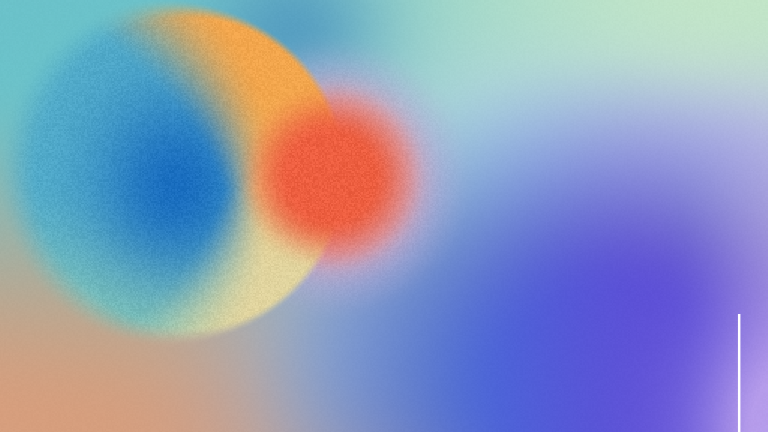
A Shadertoy shader for this background:

```glsl
// A soft gradient field with a two-tone disc, a blurred red ball and a thin white rule.
// Colours are layered with Gaussian glows and smoothstep masks, in units of canvas height;
// hashed grain roughens the disc and the ball.

// Elliptical Gaussian: 1 at the centre, fading over the given radii.
float glow(vec2 p, vec2 centre, vec2 radii) {
    vec2 d = (p - centre) / radii;
    return exp(-dot(d, d));
}

float hash(vec2 cell) {
    vec3 q = fract(vec3(cell.xyx) * 0.1031);
    q += dot(q, q.yzx + 33.33);
    return fract((q.x + q.y) * q.z);
}

vec3 background(vec2 p) {
    // Teal to pale green, with peach rising from the lower left
    vec3 col = mix(vec3(0.42, 0.76, 0.79), vec3(0.76, 0.90, 0.78), smoothstep(0.2, 1.65, p.x));
    col = mix(col, vec3(0.84, 0.62, 0.49), smoothstep(0.85, 0.02, p.y + 0.1 * p.x));

    // Blue shade at the top, pale and lavender hazes in the middle
    col = mix(col, vec3(0.31, 0.60, 0.75), 0.9 * glow(p, vec2(0.68, 0.92), vec2(0.20, 0.18)));
    col = mix(col, vec3(0.68, 0.83, 0.89), 0.8 * glow(p, vec2(1.20, 0.66), vec2(0.36, 0.22)));
    col = mix(col, vec3(0.57, 0.68, 0.82), 0.85 * glow(p, vec2(0.80, 0.20), vec2(0.28, 0.40)));
    col = mix(col, vec3(0.73, 0.75, 0.92), 0.7 * glow(p, vec2(1.65, 0.67), vec2(0.38, 0.17)));

    // Large royal blue to violet pool, brightening at the right edge
    vec3 pool = mix(vec3(0.27, 0.43, 0.85), vec3(0.36, 0.31, 0.84), smoothstep(0.9, 1.55, p.x));
    float reach = length((p - vec2(1.42, 0.10)) / vec2(0.78, 0.72));
    col = mix(col, pool, smoothstep(1.12, 0.3, reach));
    float lavender = 0.45 * smoothstep(1.55, 1.85, p.x) * smoothstep(0.95, 0.5, p.y)
                   + 0.8 * glow(p, vec2(1.82, 0.0), vec2(0.22, 0.25));
    return mix(col, vec3(0.71, 0.61, 0.92), min(lavender, 1.0));
}

vec3 discColour(vec2 p) {
    // Cool side: teal to green with a deep blue core
    vec3 cool = mix(vec3(0.52, 0.78, 0.72), vec3(0.33, 0.68, 0.79), smoothstep(0.22, 0.60, p.y));
    cool = mix(cool, vec3(0.10, 0.43, 0.75), glow(p, vec2(0.41, 0.57), vec2(0.19, 0.22)));

    // Warm side: cream to orange beyond a curved, blurred boundary
    vec3 warm = mix(vec3(0.88, 0.83, 0.62), vec3(0.95, 0.65, 0.30), smoothstep(0.35, 0.80, p.y));
    float rise = p.y - 0.56;
    float boundary = 0.56 - 1.4 * rise * rise;
    float blur = 0.05 + 0.32 * abs(rise);
    return mix(cool, warm, smoothstep(-blur, blur, p.x - boundary));
}

void mainImage(out vec4 fragColor, in vec2 fragCoord) {
    vec2 p = fragCoord / iResolution.y;
    float pixel = 1.0 / iResolution.y;
    vec3 col = background(p);

    // Pink halo behind the disc
    float ballDist = length(p - vec2(0.766, 0.59));
    vec3 halo = mix(vec3(0.88, 0.62, 0.68), vec3(0.72, 0.66, 0.84), smoothstep(0.16, 0.27, ballDist));
    float haloMask = 0.85 * smoothstep(0.34, 0.17, ballDist);
    col = mix(col, halo, haloMask);

    // Disc, softer towards the left
    float discDist = length(p - vec2(0.417, 0.60)) - 0.377;
    float softness = mix(0.05, 0.012, smoothstep(0.05, 0.65, p.x));
    float discMask = smoothstep(softness, -softness, discDist);
    col = mix(col, discColour(p), discMask);

    // Red ball in front
    float ballMask = smoothstep(0.225, 0.095, ballDist);
    col = mix(col, vec3(0.93, 0.37, 0.25), ballMask);

    // Grain
    float grain = hash(floor(p * 288.0)) - 0.5;
    col += grain * mix(0.012, 0.07, max(max(discMask * 0.7, haloMask * 0.7), ballMask));

    // White rule at the lower right
    vec2 ruleEdge = vec2(abs(p.x - 1.711) - 0.003, p.y - 0.273);
    float rule = smoothstep(0.5 * pixel, -0.5 * pixel, max(ruleEdge.x, ruleEdge.y));
    col = mix(col, vec3(1.0), rule);

    fragColor = vec4(clamp(col, 0.0, 1.0), 1.0);
}
```
